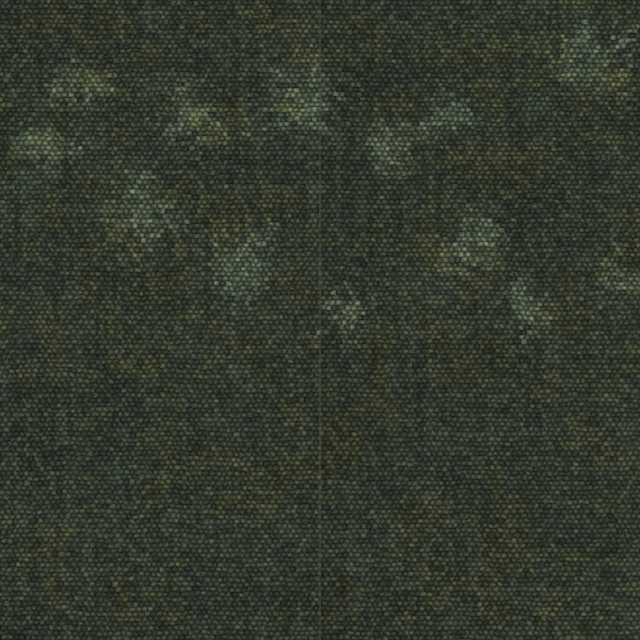
Write a WebGL 2 fragment shader that draws this texture.

```glsl
#version 300 es
precision highp float;
// Dark woven cloth with ochre mottling, pale worn patches and a thin centre seam.

uniform vec2 u_resolution;
out vec4 fragColor;

const vec2 STITCHES = vec2(104.0, 132.0);  // stitches across and up the canvas
const vec3 GAP = vec3(0.118, 0.152, 0.118);
const vec3 THREAD = vec3(0.262, 0.284, 0.246);
const vec3 OCHRE = vec3(0.318, 0.298, 0.200);
const vec3 PALE = vec3(0.400, 0.445, 0.360);
const vec3 PALE_OCHRE = vec3(0.440, 0.425, 0.280);
const vec3 SEAM = vec3(0.300, 0.315, 0.270);
const int PATCHES = 13;
const float PATCH_RADIUS = 0.092;
const float SEAM_WIDTH = 0.0012;
const float STITCH_VARIATION = 0.36;
const float FIBRE_GRAIN = 0.42;
const float WEAVE_WOBBLE = 0.45;
const float YARN_WOBBLE = 0.34;

float hash(vec2 p) {
  return fract(sin(dot(p, vec2(127.1, 311.7))) * 43758.545);
}

float noise(vec2 p) {
  vec2 cell = floor(p);
  vec2 f = fract(p);
  f = f * f * (3.0 - 2.0 * f);
  float low = mix(hash(cell), hash(cell + vec2(1.0, 0.0)), f.x);
  float high = mix(hash(cell + vec2(0.0, 1.0)), hash(cell + 1.0), f.x);
  return mix(low, high, f.y);
}

float fbm(vec2 p) {
  float sum = 0.0;
  float weight = 0.46;
  for (int i = 0; i < 4; i++) {
    sum += weight * noise(p);
    p = p * 2.03 + 17.3;
    weight *= 0.6;
  }
  return sum;
}

// Soft worn spots scattered over the upper part of the cloth
float wornPatches(vec2 p) {
  float wear = 0.0;
  for (int i = 0; i < PATCHES; i++) {
    float n = float(i);
    vec2 centre = vec2(fract(n * 0.618 + 0.13), 0.45 + 0.47 * hash(vec2(n, 4.7)));
    float radius = PATCH_RADIUS * (0.65 + 0.5 * hash(vec2(n, 9.2)));
    float d = length((p - centre) * vec2(0.95, 1.05)) / radius;
    wear = max(wear, exp(-2.2 * d * d));
  }
  return wear;
}

void main() {
  vec2 uv = gl_FragCoord.xy / u_resolution;

  // Brick-offset weave, uneven at broad scale and from stitch to stitch
  vec2 wobble = vec2(noise(uv * 23.0), noise(uv * 19.0 + 40.0)) - 0.5;
  vec2 kink = vec2(noise(uv * 85.0 + 5.0), noise(uv * 95.0 + 90.0)) - 0.5;
  vec2 grid = uv * STITCHES + WEAVE_WOBBLE * wobble + YARN_WOBBLE * kink;
  grid.x += 0.5 * mod(floor(grid.y), 2.0);
  vec2 stitch = floor(grid);
  vec2 local = fract(grid) - 0.5;
  float bump = 1.0 - smoothstep(0.08, 0.66, length(local * vec2(1.12, 1.08)));
  float stitchRandom = hash(stitch + 3.1);

  // Mottling, broken up stitch by stitch
  vec2 dyePoint = mix(uv, (stitch + 0.5) / STITCHES, 0.5);
  float dye = fbm(dyePoint * vec2(22.0, 24.0)) + 0.24 * (stitchRandom - 0.5);
  float ochre = smoothstep(0.42, 0.76, dye);
  vec3 thread = mix(THREAD, OCHRE, 0.85 * ochre);

  // Worn patches with ragged, speckled borders
  float ragged = fbm(dyePoint * 34.0 + 60.0) - 0.5;
  float wear = wornPatches(uv + 0.06 * wobble) + 0.75 * ragged;
  wear += 0.6 * (hash(stitch + 71.0) - 0.5);
  float worn = smoothstep(0.3, 1.0, wear);
  thread = mix(thread, mix(PALE, PALE_OCHRE, 0.75 * ochre), worn);

  vec3 gap = mix(GAP, thread, 0.14 + 0.2 * worn);
  vec3 colour = mix(gap, thread, bump);

  // Fibre grain, uneven yarn in both directions and faint streaks
  float grain = noise(uv * vec2(330.0, 350.0)) - 0.5;
  float weft = noise(vec2(uv.x * 9.0, stitch.y * 0.7)) - 0.5;
  float warp = noise(vec2(uv.x * STITCHES.x * 1.4, uv.y * 9.0)) - 0.5;
  float bands = noise(uv * vec2(2.0, 16.0) + 8.0) - 0.5;
  colour *= 1.0 + STITCH_VARIATION * (stitchRandom - 0.5);
  colour *= 1.0 + FIBRE_GRAIN * grain + 0.09 * weft + 0.16 * warp + 0.08 * bands;

  // Seam with a faint shadow on its right side
  float fromSeam = uv.x - 0.5;
  float pixel = 1.0 / u_resolution.x;
  float seam = 1.0 - smoothstep(0.5 * SEAM_WIDTH, 0.5 * SEAM_WIDTH + pixel, abs(fromSeam));
  float shadow = smoothstep(0.0, pixel, fromSeam) * exp(-max(fromSeam, 0.0) * 14.0);
  colour *= 1.0 - 0.07 * shadow;
  colour = mix(colour, SEAM, seam * (0.35 + 0.3 * noise(uv * 90.0)));

  fragColor = vec4(colour, 1.0);
}
```
